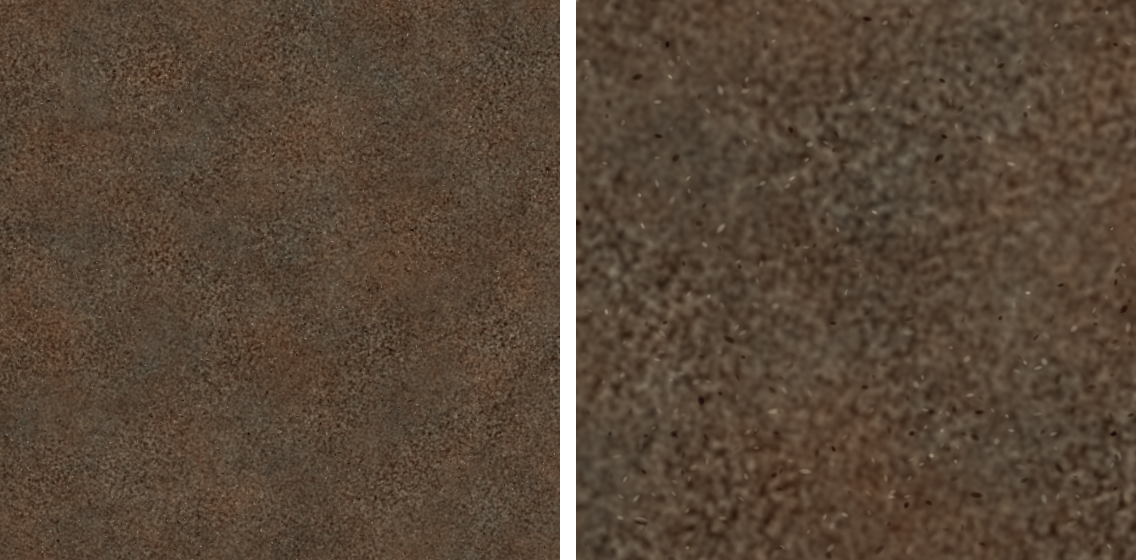
Left, the full canvas; right, a detail of the centre.
Write a three.js fragment shader that draws this texture.

```glsl
varying vec2 vUv;

vec2 hash2(vec2 p) {
  vec3 q = fract(vec3(p.xyx) * vec3(0.1031, 0.1030, 0.0973));
  q += dot(q, q.yzx + 33.33);
  return fract((q.xx + q.yz) * q.zy);
}

float cornerSlope(vec2 cell, vec2 offset) {
  return dot(hash2(cell) * 2.0 - 1.0, offset);
}

// Gradient noise, centred on zero
float noise(vec2 p) {
  vec2 i = floor(p), f = fract(p), e = vec2(1.0, 0.0);
  vec2 u = f * f * f * (f * (f * 6.0 - 15.0) + 10.0);
  return mix(
    mix(cornerSlope(i, f), cornerSlope(i + e.xy, f - e.xy), u.x),
    mix(cornerSlope(i + e.yx, f - e.yx), cornerSlope(i + 1.0, f - 1.0), u.x),
    u.y);
}

mat2 rotation(float angle) {
  float c = cos(angle), s = sin(angle);
  return mat2(c, s, -s, c);
}

// One soft, slightly long crumb in some cells of a grid
float specks(vec2 uv, float count, float share, float seed) {
  vec2 p = uv * count + seed;
  vec2 cell = floor(p);
  vec2 place = 0.3 + 0.4 * hash2(cell + 17.0);
  vec2 pick = hash2(cell + 91.0);
  vec2 shape = hash2(cell + 53.0);
  vec2 d = rotation(shape.x * 6.283) * (fract(p) - place);
  d.y *= 1.2 + shape.y;
  float radius = mix(0.18, 0.3, shape.y);
  float body = 1.0 - smoothstep(radius * 0.25, radius, length(d));
  return body * step(pick.x, share) * mix(0.35, 1.0, pick.y * pick.y);
}

void main() {
  vec2 uv = vUv;

  // Broad damp and dry patches
  float patches = noise(uv * 5.0 + 3.7) * 0.035
                + noise(uv * 12.0 + 41.3) * 0.035
                + noise(uv * 38.0 + 73.1) * 0.055;

  // Fine grain, rougher in some areas than in others
  float roughness = 1.0 + 0.9 * noise(uv * 8.0 + 19.4);
  float grain = noise(rotation(0.5) * uv * 165.0 + 211.0) * 0.16
              + noise(rotation(1.1) * uv * 98.0 + 307.0) * 0.10
              + noise(rotation(0.2) * uv * 240.0 + 401.0) * 0.06;
  float tone = patches + grain * roughness;

  // Pale crumbs and dark pits gather in clusters
  float cluster = clamp(0.5 + 1.6 * noise(uv * 9.0 + 61.8), 0.1, 1.2);
  for (int i = 0; i < 3; i++) {
    float layer = float(i);
    float count = 62.0 + 19.0 * layer;
    tone += specks(uv, count, 0.16 * cluster, 130.4 + 77.0 * layer) * 0.20;
    tone -= specks(uv, count * 0.9, 0.15 * cluster, 520.7 + 59.0 * layer) * 0.15;
  }

  // Brown earth drifting between rust and olive
  float hue = noise(uv * 6.0 + 87.2) + 0.7 * noise(uv * 17.0 + 29.6)
            + 0.5 * noise(uv * 60.0 + 11.9);
  vec3 earth = vec3(0.338, 0.270, 0.209);
  vec3 color = earth + tone * vec3(1.0, 1.03, 0.94);
  color += hue * vec3(0.036, -0.008, -0.024);
  gl_FragColor = vec4(clamp(color, 0.06, 0.68), 1.0);
}
```
